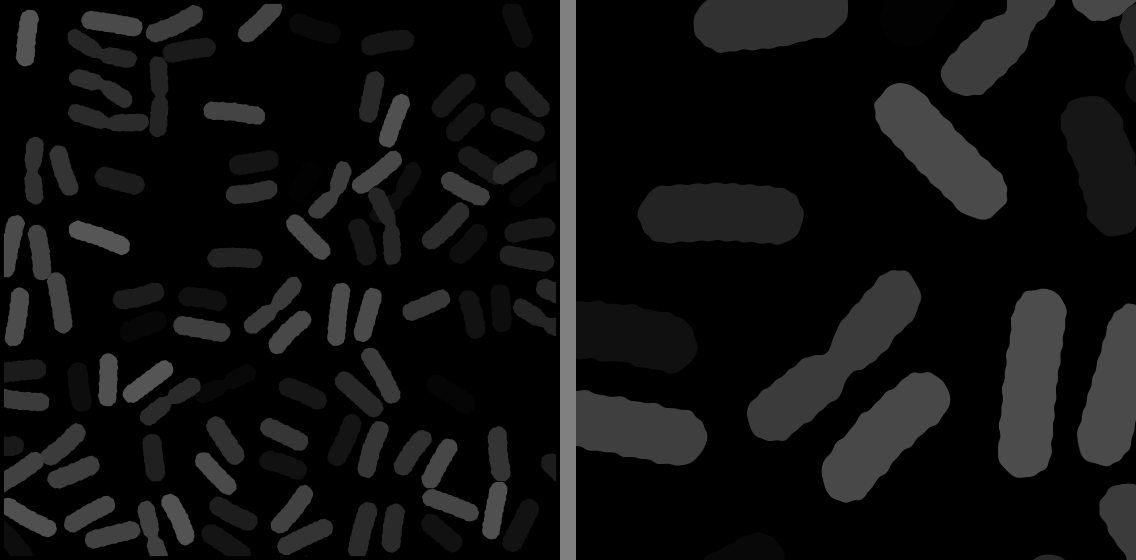
Left, the full canvas; right, a detail of the centre.
A Shadertoy shader for this pattern:

```glsl
// Scattered rod-shaped cells in flat greys on black, some pinched in the middle.
// Jittered tiles in shifted rows hold zero, one or two capsules each; layered
// sines roughen the outlines, and lighter rods cover darker ones.

#define TILES 8.0          // tiles per canvas height
#define SEED 41.7          // selects the arrangement
#define SINGLE_FROM 0.08   // crowding above which a tile holds one rod
#define PAIR_FROM 0.43     // crowding above which a tile holds two rods
#define PAIR_GAP 0.026     // offset of paired rods from their shared centre
#define DIVIDING 0.16      // share of pinched rods
#define MAX_GREY 0.345     // lightest rod
#define WOBBLE 0.0006      // roughness of the outlines
#define FRAME 0.007        // width of the black margin

const float TAU = 6.2831853;

vec4 hash4(vec3 key) {
    vec4 q = fract((key * 7.13 + SEED).xyzx * vec4(0.1031, 0.1030, 0.0973, 0.1099));
    q += dot(q, q.wzxy + 33.33);
    return fract((q.xxyz + q.yzzw) * q.zywx);
}

vec2 rotate(vec2 p, float angle) {
    float c = cos(angle), s = sin(angle);
    return vec2(c * p.x + s * p.y, c * p.y - s * p.x);
}

// Capsule along x, kinked at its centre and narrowed there by the pinch depth
float rodDistance(vec2 p, float halfLength, float radius, float kink, float pinch) {
    p.y += kink * (abs(p.x) - 0.5 * halfLength);
    float waist = pinch * exp(-p.x * p.x / 0.00008);
    float beyond = max(abs(p.x) - halfLength + radius, 0.0);
    return length(vec2(beyond, p.y)) - radius + waist;
}

float outlineNoise(vec2 p, float phase) {
    return sin(p.x * 310.0 + phase) * sin(p.y * 270.0 + phase * 1.7)
         + 0.6 * sin(p.x * 590.0 - p.y * 430.0 + phase * 2.3);
}

// Grey of one rod with a smooth edge; p is relative to the rod centre
float drawRod(vec2 p, vec4 look, vec4 form, float pixel) {
    float lightness = look.x;
    bool dividing = look.y < DIVIDING;
    // Light rods are longer and slimmer than dark ones
    float halfLength = mix(0.039, 0.048, lightness) + 0.010 * look.z;
    float radius = mix(0.0180, 0.0158, lightness) + 0.001 * (look.w - 0.5);
    float kink = 0.16 * (form.x - 0.5);
    float pinch = 0.0;
    if (dividing) {
        halfLength = 0.057 + 0.016 * look.z;
        radius = 0.0155;
        kink = 0.5 * (form.x - 0.5);
        pinch = 0.006;
    }
    float d = rodDistance(p, halfLength, radius, kink, pinch);
    d += WOBBLE * outlineNoise(p, TAU * form.y);
    return MAX_GREY * lightness * clamp(0.5 - d / pixel, 0.0, 1.0);
}

// Lightest rod of one tile; p is relative to the tile centre
float drawTile(vec2 p, vec2 tile, float pixel) {
    vec4 place = hash4(vec3(tile, 1.0));
    float crowding = place.x + 0.2 * sin(tile.x * 1.3 + 1.0) * sin(tile.y * 1.1 + 2.0);
    if (crowding < SINGLE_FROM) return 0.0;
    bool paired = crowding > PAIR_FROM;
    float jitter = paired ? 0.022 : 0.050;
    p = rotate(p - jitter * (place.yz - 0.5), place.w * TAU);

    float grey = 0.0;
    for (int i = 0; i < 2; i++) {
        if (i == 1 && !paired) break;
        float id = float(i);
        vec4 look = hash4(vec3(tile, 5.0 + id));
        vec4 form = hash4(vec3(tile, 11.0 + id));
        vec2 q = p;
        if (paired) {
            q -= vec2(0.036 * (form.z - 0.5), PAIR_GAP * (2.0 * id - 1.0));
        }
        q = rotate(q, 0.6 * (form.w - 0.5));
        grey = max(grey, drawRod(q, look, form, pixel));
    }
    return grey;
}

void mainImage(out vec4 fragColor, in vec2 fragCoord) {
    float pixel = 1.0 / iResolution.y;
    vec2 uv = fragCoord * pixel;
    float grey = 0.0;

    // Visit nearby tiles; every row is shifted by its own amount
    for (int j = -1; j <= 1; j++) {
        float row = floor(uv.y * TILES) + float(j);
        float shift = hash4(vec3(row, 3.0, 9.0)).x;
        float column = floor(uv.x * TILES - shift);
        for (int i = -1; i <= 1; i++) {
            vec2 tile = vec2(column + float(i), row);
            vec2 centre = (tile + vec2(0.5 + shift, 0.5)) / TILES;
            grey = max(grey, drawTile(uv - centre, tile, pixel));
        }
    }

    // Black margin that cuts the outer rods
    vec2 inset = min(uv, iResolution.xy * pixel - uv);
    grey *= clamp(0.5 + (min(inset.x, inset.y) - FRAME) / pixel, 0.0, 1.0);
    fragColor = vec4(vec3(grey), 1.0);
}
```
